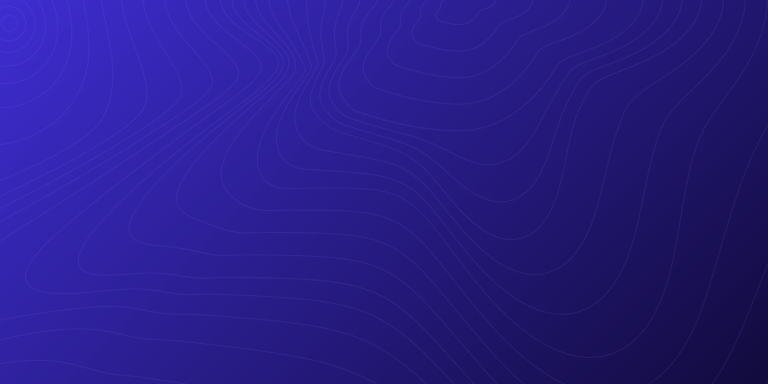
A Shadertoy shader for this background:

```glsl
const vec3 BRIGHT_INDIGO = vec3(0.244, 0.176, 0.82);
const vec3 DEEP_NAVY = vec3(0.068, 0.042, 0.238);
const vec3 LINE_VIOLET = vec3(0.56, 0.46, 0.92);

const vec2 BASIN = vec2(1.198, 1.004);
const vec2 SUMMIT = vec2(0.026, 0.94);

// Smooth bump around an angle, in degrees
float lobe(float angle, float center, float width) {
    float d = (angle - center) / width;
    return exp(-d * d);
}

// Distances from the basin at which levels 5, 8, 11 and 15 lie
vec4 levelRadii(float angle) {
    const vec4 westSlope = vec4(0.281, 0.385, 0.443, 0.482);
    const vec4 southDepth = vec4(0.345, 0.404, 0.487, 0.729);
    const vec4 southStretch = vec4(0.5, 0.5, 1.08, 1.0);
    const vec4 eastSlope = vec4(0.307, 0.409, 0.69, 1.27);

    // Level lines flatten along the southern shelf
    float shelf = 1.0 / sin(radians(clamp(angle, 24.0, 90.0)));
    vec4 southSlope = southDepth * pow(vec4(shelf), southStretch);
    vec4 radii = mix(westSlope, southSlope, smoothstep(24.0, 48.0, angle));
    radii = mix(radii, eastSlope, smoothstep(90.0, 150.0, angle));

    // Valleys pull the levels outward
    radii += vec4(-0.065, -0.03, 0.065, 0.156) * lobe(angle, 0.0, 12.0);
    radii += vec4(0.035, 0.03, 0.0, 0.456) * lobe(angle, 33.0, 7.0);
    radii += vec4(0.0, 0.24, 0.0, 0.0) * lobe(angle, 104.0, 20.0);
    radii += vec4(0.0, 0.0, 0.456, 0.54) * lobe(angle, 111.0, 23.0);
    radii += vec4(0.17, 0.22, 0.11, 0.0) * smoothstep(145.0, 180.0, angle);
    return radii;
}

float ramp(float start, float end, float x) {
    return clamp((x - start) / (end - start), 0.0, 1.0);
}

// Terrain height, one unit per contour
float terrain(vec2 p, vec2 basin, vec2 summit) {
    vec2 toBasin = basin - p;
    float r = length(toBasin);
    float angle = degrees(atan(toBasin.y, toBasin.x));
    vec4 radii = levelRadii(angle);

    float height = 5.0 * ramp(0.0, radii.x, r)
                 + 3.0 * ramp(radii.x, radii.y, r)
                 + 3.0 * ramp(radii.y, radii.z, r)
                 + 4.0 * ramp(radii.z, radii.w, r);

    // Outer plateau, then the summit
    float reach = 0.31 + 1.5 * lobe(angle, 29.0, 4.5);
    height += 6.0 * (1.0 - exp(-max(r - radii.w, 0.0) / reach));
    return height + 9.0 * exp(-distance(p, summit) / 0.18);
}

// Coverage of thin lines at whole heights
float contourLines(float height, float halfWidth, float pixel) {
    float slope = length(vec2(dFdx(height), dFdy(height))) / pixel;
    float d = abs(fract(height - 0.5) - 0.5) / max(slope, 0.001);
    return 1.0 - smoothstep(halfWidth - 0.5 * pixel, halfWidth + 0.7 * pixel, d);
}

// Diagonal blend from the upper left to the lower right
vec3 background(vec2 p, float aspect) {
    float t = (p.x + 1.0 - p.y) / (aspect + 1.0);
    return mix(BRIGHT_INDIGO, DEEP_NAVY, t);
}

void mainImage(out vec4 fragColor, in vec2 fragCoord) {
    float pixel = 1.0 / iResolution.y;
    vec2 p = fragCoord * pixel;
    vec3 color = background(p, iResolution.x * pixel);

    float height = terrain(p, BASIN, SUMMIT);
    float line = contourLines(height, 0.0012, pixel);
    color = mix(color, LINE_VIOLET, 0.105 * line);
    fragColor = vec4(color, 1.0);
}
```
